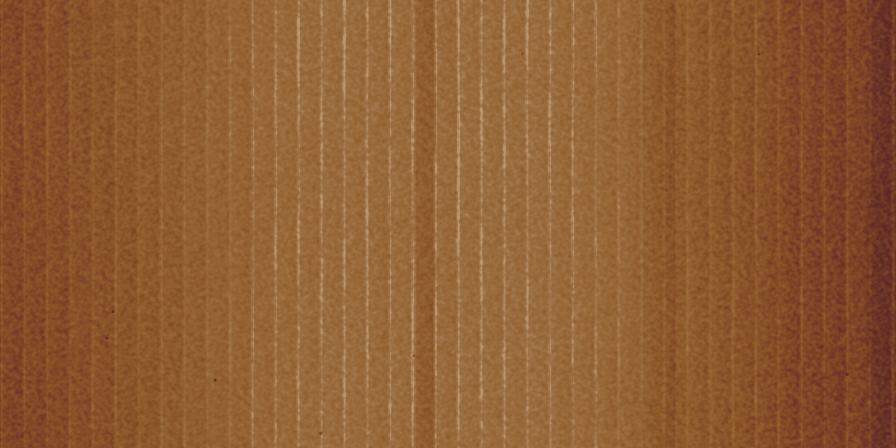
This texture is drawn by a Shadertoy shader. Its source:

```glsl
// Aged corrugated cardboard: vertical flutes with pale, worn ridge lines.
// A single tone value collects the broad shading, stained flutes, ridges,
// paper grain and specks, then a colour ramp turns it into brown.

#define FLUTES 39.2        // flutes across the canvas
#define FLUTE_OFFSET 0.05  // position of the first ridge, in flutes
#define RIDGE_WIDTH 0.07   // half width of a ridge line, in flutes
#define RIDGE_GLOW 1.75    // brightness of ridges near the middle
#define RIDGE_FAINT 0.9    // brightness of ridges near the sides
#define FLUTE_SLOPE 0.65   // shading across each flute
#define FLUTE_VARIATION 0.2
#define GRAIN 1.35         // strength of the paper grain
#define SPECK_GRID 22.0    // speck cells per canvas height
#define SPECK_CHANCE 0.012
#define SPECK_RADIUS 0.0035

float hash(vec2 p) {
    vec3 q = fract(p.xyx * vec3(0.1031, 0.1030, 0.0973));
    q += dot(q, q.yzx + 33.33);
    return fract((q.x + q.y) * q.z);
}

float cornerSlope(vec2 cell, vec2 offset) {
    float angle = 6.2832 * hash(cell);
    return dot(vec2(cos(angle), sin(angle)), offset);
}

// Gradient noise, roughly -0.7 to 0.7
float gradientNoise(vec2 p) {
    vec2 i = floor(p), f = fract(p), e = vec2(1.0, 0.0);
    vec2 w = f * f * f * (f * (f * 6.0 - 15.0) + 10.0);
    float low = mix(cornerSlope(i, f), cornerSlope(i + e.xy, f - e.xy), w.x);
    float high = mix(cornerSlope(i + e.yx, f - e.yx),
                     cornerSlope(i + e.xx, f - e.xx), w.x);
    return mix(low, high, w.y);
}

// Brown ramp: 0 is the darkest stain, 7 the palest worn paper
vec3 cardboardColor(float tone) {
    vec3 ramp[8] = vec3[8](
        vec3(0.37, 0.16, 0.14), vec3(0.43, 0.21, 0.15),
        vec3(0.50, 0.27, 0.15), vec3(0.54, 0.33, 0.16),
        vec3(0.58, 0.38, 0.19), vec3(0.60, 0.42, 0.24),
        vec3(0.64, 0.47, 0.31), vec3(0.73, 0.58, 0.42));
    vec3 color = ramp[0];
    for (int i = 1; i < 8; i++)
        color = mix(color, ramp[i], clamp(tone - float(i - 1), 0.0, 1.0));
    return color;
}

// 1 between two positions, with edges softened by blur
float band(float x, float start, float end, float blur) {
    return smoothstep(start - blur, start + blur, x)
         - smoothstep(end - blur, end + blur, x);
}

// Bright in the middle, darker to the left and much darker to the right
float broadShading(float u, vec2 p) {
    float tone = 1.85 + 3.05 * smoothstep(-0.1, 0.42, u);
    tone -= 2.8 * smoothstep(0.58, 0.96, u);
    tone -= 0.35 * (1.0 - smoothstep(0.0, 0.45, length(p)));
    return tone + 0.25 * gradientNoise(p * 2.3 + 4.7);
}

// Whole flutes that have taken a darker stain
float stains(float x, float blur) {
    return 1.1 * band(x, 18.15, 19.0, blur)
         + 0.5 * band(x, 28.0, 29.0, blur)
         + 1.0 * band(x, 29.0, 29.5, blur)
         + 0.3 * smoothstep(34.0 - blur, 34.0 + blur, x)
         + 0.95 * smoothstep(37.8, 38.1, x);
}

// Pale line on each flute boundary, unevenly worn along its length
float ridge(float x, float u, float y, float pixel) {
    float id = floor(x + 0.5);
    float distanceToLine = abs(x - id);
    float line = 1.0 - smoothstep(max(RIDGE_WIDTH - pixel, 0.0),
                                  RIDGE_WIDTH + pixel, distanceToLine);
    float wear = gradientNoise(vec2(id * 7.37, y * 5.0))
               + 0.7 * gradientNoise(vec2(id * 3.71, y * 28.0));
    float middle = smoothstep(0.2, 0.34, u) * (1.0 - smoothstep(0.6, 0.74, u));
    float strength = mix(0.8, 1.0, hash(vec2(id, 5.0)));
    float glow = mix(RIDGE_FAINT, RIDGE_GLOW, middle) * strength;
    return line * glow * mix(0.6, 1.25, smoothstep(-0.35, 0.5, wear));
}

// Fine fibres, turned at several angles so that no grid shows
float paperGrain(vec2 p) {
    vec2 turned = mat2(0.8, 0.6, -0.6, 0.8) * p;
    vec2 crossed = mat2(0.93, -0.37, 0.37, 0.93) * p;
    return 0.9 * gradientNoise(turned * vec2(68.0, 84.0))
         + 0.9 * gradientNoise(crossed * vec2(112.0, 132.0) + 19.3)
         + 0.2 * gradientNoise(crossed * vec2(16.0, 26.0) + 7.1);
}

float specks(vec2 p, float pixel) {
    vec2 cell = floor(p * SPECK_GRID);
    vec2 center = 0.2 + 0.6 * vec2(hash(cell + 11.0), hash(cell + 47.0));
    float d = length(p - (cell + center) / SPECK_GRID);
    float radius = SPECK_RADIUS * mix(0.5, 1.0, hash(cell + 71.0));
    float disc = 1.0 - smoothstep(max(radius - pixel, 0.0), radius + pixel, d);
    return disc * step(hash(cell + 3.0), SPECK_CHANCE);
}

void mainImage(out vec4 fragColor, in vec2 fragCoord) {
    vec2 p = fragCoord / iResolution.y;
    float u = fragCoord.x / iResolution.x;
    float pixel = FLUTES / iResolution.x;

    // Flute coordinate with a slight waver along each ridge
    float waver = 0.03 * gradientNoise(vec2(u * 9.0, p.y * 4.0));
    float x = u * FLUTES - FLUTE_OFFSET + waver;
    float id = floor(x), across = x - id;

    float tone = broadShading(u, p) - stains(x, pixel);
    tone += FLUTE_VARIATION * (hash(vec2(id, 2.0)) - 0.5);
    tone += FLUTE_SLOPE * (0.5 - across);
    tone += ridge(x, u, p.y, pixel) + GRAIN * paperGrain(p);
    tone -= 3.0 * specks(p, 1.0 / iResolution.y);

    fragColor = vec4(cardboardColor(tone), 1.0);
}
```
